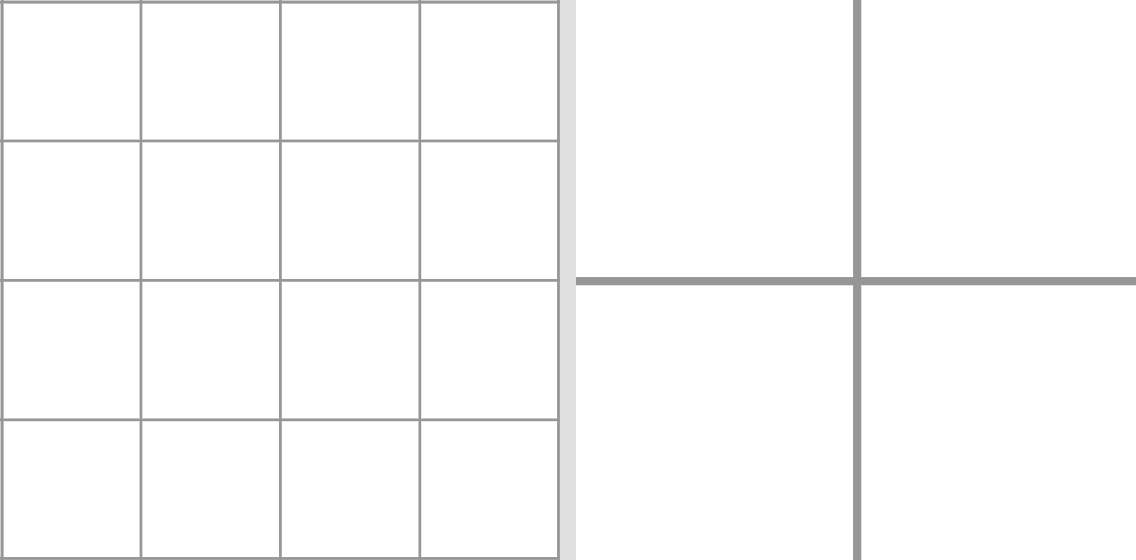
Left: the whole. Right: its middle third, enlarged.
A WebGL 2 fragment shader for this pattern:

```glsl
#version 300 es
precision highp float;
// Draws a four by four grid of white square cells ruled in thin grey lines.

uniform vec2 u_resolution;
out vec4 outColor;

const vec3 PAPER = vec3(1.0);
const vec3 LINE_GREY = vec3(0.59);
const vec3 MARGIN_GREY = vec3(0.84);

const float PITCH = 0.249;
const float LINE_WIDTH = 0.0049;
const vec2 GRID_CENTER = vec2(0.5007, 0.4993);
const vec2 FRAME_MIN = vec2(0.0040, 0.0028);
const vec2 FRAME_MAX = vec2(0.9972, 0.9960);

// Distance on each axis to the nearest rule; outer rules stay on the frame.
vec2 ruleDistance(vec2 p, vec2 center, float pitch) {
    vec2 index = clamp(round((p - center) / pitch), -2.0, 2.0);
    vec2 rule = clamp(center + index * pitch, FRAME_MIN, FRAME_MAX);
    return abs(p - rule);
}

// Coverage of a line of the given width, softened over one pixel.
float lineCoverage(float dist, float width, float pixel) {
    return clamp((0.5 * width - dist) / pixel + 0.5, 0.0, 1.0);
}

// Coverage of the strip outside the frame.
float outsideFrame(vec2 p, float pixel) {
    vec2 beyond = max(FRAME_MIN - p, p - FRAME_MAX);
    return clamp(max(beyond.x, beyond.y) / pixel + 0.5, 0.0, 1.0);
}

void main() {
    vec2 p = gl_FragCoord.xy / u_resolution;
    float pixel = 1.0 / min(u_resolution.x, u_resolution.y);

    // Cells and the pale outer margin
    vec3 color = mix(PAPER, MARGIN_GREY, outsideFrame(p, pixel));

    // Rules in both directions, without darkening at crossings
    vec2 dist = ruleDistance(p, GRID_CENTER, PITCH);
    float rules = lineCoverage(min(dist.x, dist.y), LINE_WIDTH, pixel);
    color = mix(color, LINE_GREY, rules);

    outColor = vec4(color, 1.0);
}
```
